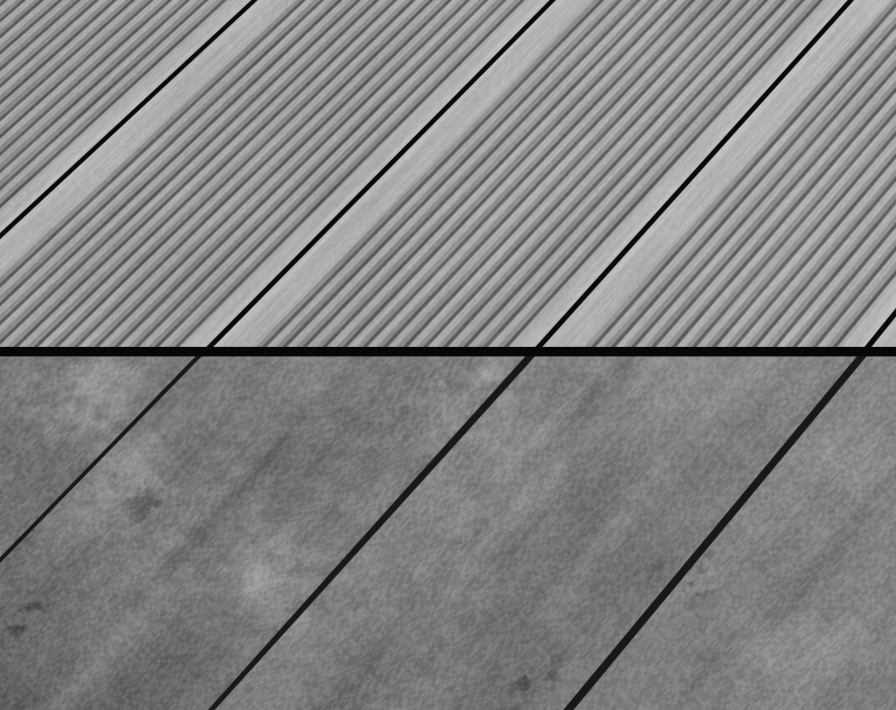
A Shadertoy shader for this texture:

```glsl
// Two panels of diagonal decking split by a dark bar: grooved boards above,
// smooth stone-like boards below. Each panel maps to a perspective board
// coordinate whose whole numbers are gaps; noise adds streaks and grain.

#define BAR_LOW 0.498
#define BAR_HIGH 0.5115
#define GROOVE_START 0.125
#define GROOVE_PITCH 0.0612
#define GROOVE_COUNT 13.0
#define GROOVED_GAP 0.0105
#define RIDGE_TONE 0.665
#define STONE_TONE 0.475
#define GRAIN 0.10

float hash(vec2 p) {
    return fract(sin(dot(p, vec2(127.1, 311.7))) * 43758.5453);
}

float noise(vec2 p) {
    vec2 i = floor(p), f = fract(p);
    f = f * f * (3.0 - 2.0 * f);
    return mix(mix(hash(i), hash(i + vec2(1, 0)), f.x),
               mix(hash(i + vec2(0, 1)), hash(i + vec2(1, 1)), f.x), f.y);
}

float fbm(vec2 p) {
    float sum = 0.0, amp = 0.5;
    for (int i = 0; i < 5; i++) {
        sum += amp * noise(p);
        p = mat2(1.6, 1.2, -1.2, 1.6) * p + 7.3;
        amp *= 0.5;
    }
    return sum;
}

// Board number at p; origin and spacing run from the panel's top to its bottom.
float boardCoord(vec2 p, float top, float bottom, vec2 origin, vec2 spacing) {
    float t = (top - p.y) / (top - bottom);
    return (p.x - mix(origin.x, origin.y, t)) / mix(spacing.x, spacing.y, t);
}

float band(float x, float lo, float hi, float w) {
    return smoothstep(lo - w, lo + w, x) - smoothstep(hi - w, hi + w, x);
}

float gapMask(float u, float halfWidth, float aa) {
    float d = abs(u - round(u));
    return 1.0 - smoothstep(halfWidth - aa * 0.6, halfWidth + aa * 0.6, d);
}

float spot(vec2 p, vec2 centre, float radius) {
    vec2 d = (p - centre) / radius;
    return exp(-dot(d, d));
}

float groovedTone(vec2 p, float u, float aa) {
    float f = fract(u);
    float g = (f - GROOVE_START) / GROOVE_PITCH;
    float w = aa / GROOVE_PITCH;
    float r = fract(g);
    float inside = band(g, 0.0, GROOVE_COUNT, 0.05);

    // Flat margins, then sloped shade and the dark slot of each groove
    float tone = RIDGE_TONE + 0.02 * (p.x - 0.6);
    float slope = band(r, 0.22, 0.80, max(w * 0.6, 0.07));
    float slot = band(r, 0.54, 0.76, max(w * 0.6, 0.05));
    tone -= inside * (0.11 * slope + 0.19 * slot);
    tone += 0.025 * (1.0 - inside);

    // Lit bevels beside the gaps and lengthwise brushing
    tone += 0.035 * band(abs(u - round(u)), 0.012, 0.035, 0.008);
    tone += 0.06 * (noise(vec2(u * 120.0, p.y * 14.0)) - 0.5);
    return tone + 0.05 * (fbm(p * 8.0) - 0.5);
}

float stoneTone(vec2 p, float u) {
    float id = floor(u);
    float streak = fbm(vec2(u * 13.0, p.y * 4.0) + id * 17.0);
    float cloud = fbm(p * 11.0 + id * 5.0);
    float fleck = fbm(p * vec2(42.0, 55.0));
    float tone = STONE_TONE + 0.055 * (p.x - 0.6) + 0.07 * (p.y - 0.25);
    tone += 0.13 * (streak - 0.48) + 0.12 * (cloud - 0.48);

    // Long vein on the second board: dark line with a pale neighbour
    float vein = u + 0.025 * (noise(p * 12.0) - 0.5);
    tone -= 0.055 * exp(-pow((vein - 0.49) / 0.03, 2.0)) * smoothstep(0.08, 0.3, p.y);
    tone += 0.045 * exp(-pow((vein - 0.56) / 0.04, 2.0)) * smoothstep(0.32, 0.1, p.y);

    // Pale worn patches and dark pitted ones
    float pale = spot(p, vec2(0.18, 0.325), 0.075) + spot(p, vec2(0.115, 0.44), 0.07)
               + spot(p, vec2(0.64, 0.465), 0.08) + spot(p, vec2(0.38, 0.19), 0.07);
    float pits = spot(p, vec2(0.025, 0.137), 0.04) + spot(p, vec2(0.97, 0.195), 0.045)
               + spot(p, vec2(0.75, 0.055), 0.04) + spot(p, vec2(0.205, 0.285), 0.035);
    tone += 0.08 * pale * smoothstep(0.38, 0.62, cloud * 0.5 + fleck * 0.5);
    tone -= 0.17 * pits * smoothstep(0.46, 0.66, fleck);
    return tone + 0.06 * (fleck - 0.48);
}

void mainImage(out vec4 fragColor, in vec2 fragCoord) {
    vec2 p = fragCoord / iResolution.y;
    float px = 1.0 / iResolution.y;
    float upper = boardCoord(p, 1.0, BAR_HIGH, vec2(0.3586, -0.168), vec2(0.420, 0.4635));
    float lower = boardCoord(p, BAR_LOW, 0.0, vec2(0.2796, -0.2056), vec2(0.467, 0.503));
    float upperAA = fwidth(upper), lowerAA = fwidth(lower);

    // Fine grain, slightly drawn out along the boards
    vec2 along = vec2(p.x - p.y, p.x + p.y);
    float grain = GRAIN * (noise(along * vec2(230.0, 130.0)) - 0.5);

    vec3 grooved = vec3(groovedTone(p, upper, upperAA) + grain * 0.4);
    grooved = mix(grooved, vec3(0.03), gapMask(upper, GROOVED_GAP, upperAA));

    vec3 stone = vec3(stoneTone(p, lower) + grain) * vec3(1.01, 1.0, 0.995);
    float stoneGap = mix(0.008, 0.0145, smoothstep(0.1, 0.75, p.x));
    stone = mix(stone, vec3(0.10, 0.09, 0.10), gapMask(lower, stoneGap, lowerAA));

    // Join the panels and lay the bar between them
    vec3 col = mix(stone, grooved, step(0.5 * (BAR_LOW + BAR_HIGH), p.y));
    col = mix(col, vec3(0.02, 0.025, 0.025), band(p.y, BAR_LOW, BAR_HIGH, px * 0.6));
    fragColor = vec4(clamp(col, 0.0, 1.0), 1.0);
}
```
